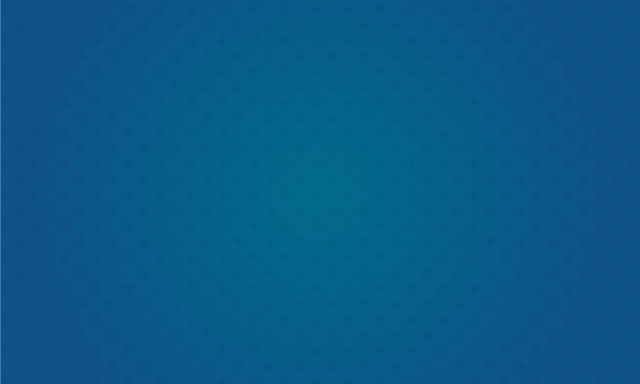
This background is drawn by a Shadertoy shader. Its source:

```glsl
const vec3 CENTER_TEAL = vec3(0.0, 0.418, 0.548);
const vec3 OUTER_BLUE = vec3(0.05, 0.327, 0.537);
const vec3 EDGE_LIGHT = vec3(0.30, 0.52, 0.68);
const vec2 LATTICE_ORIGIN = vec2(-0.2537, 0.1522);
const vec2 LATTICE_STEP = vec2(0.0409, 0.0404);

float circle(vec2 p, vec2 center, float radius) {
    return length(p - center) - radius;
}

float rhombus(vec2 p, float slope, float size) {
    return (abs(p.x) * slope + abs(p.y) - size) / length(vec2(slope, 1.0));
}

// Rotated square with a round lobe on each upper side
float heart(vec2 p, float size) {
    float lobes = circle(vec2(abs(p.x), p.y), vec2(0.5 * size), 0.707 * size);
    return min(lobes, rhombus(p, 1.0, size));
}

// Foot that widens downwards
float stem(vec2 p, float bottom) {
    float sides = abs(p.x) - 0.03 - 0.35 * max(-p.y - 0.08, 0.0);
    return max(sides, max(p.y, bottom - p.y));
}

float spade(vec2 p, float size) {
    return min(heart(vec2(p.x, 0.04 - p.y), size), stem(p, -0.36));
}

float club(vec2 p, float radius) {
    float leaves = min(circle(p, vec2(0.0, 0.17), radius),
                       circle(vec2(abs(p.x), p.y), vec2(0.18, -0.07), radius));
    return min(leaves, stem(p, -0.35));
}

// Suits repeat every eight columns and four rows
float suit(vec2 p, vec2 cell) {
    float column = mod(cell.x, 8.0);
    bool upperPair = mod(cell.y, 4.0) < 1.5;
    if (mod(column, 4.0) < 0.5) return rhombus(p, 1.25, 0.37);
    if (column == 2.0 || (column == 1.0 && upperPair)) return heart(p, 0.26);
    if (column == 3.0 || (column == 6.0 && upperPair)) return spade(p, 0.24);
    return club(p, 0.16);
}

float coverage(float distanceToEdge, float blur) {
    return 1.0 - smoothstep(-blur, blur, distanceToEdge);
}

vec3 radialGlow(vec2 p, float radius) {
    return mix(CENTER_TEAL, OUTER_BLUE, clamp(length(p) / radius, 0.0, 1.0));
}

// Dark suits between faint crossing lines
vec3 addPattern(vec3 color, vec2 p, float pixel) {
    vec2 q = (p - LATTICE_ORIGIN) / LATTICE_STEP;
    vec2 diagonal = 0.5 * vec2(q.x + q.y, q.x - q.y);
    vec2 index = floor(diagonal + 0.5);
    vec2 cell = vec2(index.x + index.y, index.x - index.y);
    float blur = pixel / LATTICE_STEP.y;

    vec2 toLine = 1.414 * (0.5 - abs(diagonal - index));
    float lines = coverage(min(toLine.x, toLine.y) - 0.03, blur);
    float symbol = coverage(suit(q - cell, cell), blur);
    color += lines * vec3(0.002, 0.005, 0.004);
    return color - symbol * vec3(0.0, 0.013, 0.011);
}

void mainImage(out vec4 fragColor, in vec2 fragCoord) {
    float pixel = 1.0 / iResolution.y;
    vec2 p = (fragCoord - 0.5 * iResolution.xy) * pixel;
    vec3 color = addPattern(radialGlow(p, 0.72), p, pixel);

    // Thin light strip along the left side
    float strip = clamp(0.0021 / pixel - fragCoord.x + 0.5, 0.0, 1.0);
    color = mix(color, EDGE_LIGHT, strip);
    fragColor = vec4(color, 1.0);
}
```
